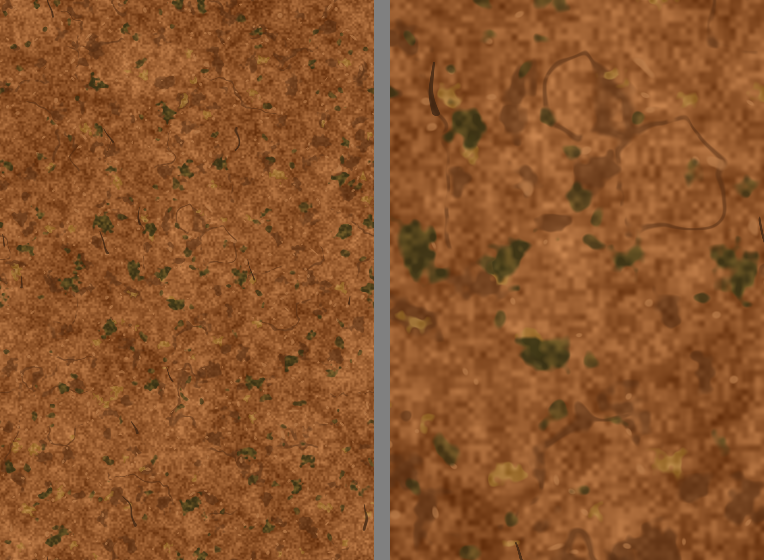
Left: the whole. Right: its middle third, enlarged.
A Shadertoy shader for this texture:

```glsl
// Dry red-brown soil seen from above, with sparse green clumps, straw tufts,
// pebbles, twigs and hairline cracks. Layers of wrapping value noise form the
// ground; jittered cell grids scatter the rest. Everything wraps over TILE.

const vec2 TILE = vec2(2.0, 3.0);            // canvas size in ground units
const vec3 EARTH = vec3(0.565, 0.333, 0.163);
const vec3 TONE_STEP = vec3(0.078, 0.066, 0.051);
const vec3 HUMUS = vec3(0.31, 0.17, 0.075);
const vec3 LEAF_DARK = vec3(0.20, 0.19, 0.075);
const vec3 LEAF_OLIVE = vec3(0.43, 0.36, 0.15);
const vec3 STRAW = vec3(0.68, 0.51, 0.23);
const vec3 PEBBLE = vec3(0.75, 0.51, 0.31);
const vec3 TWIG = vec3(0.23, 0.14, 0.07);
const float BROAD = 1.2;                     // tone contrast by feature size
const float MEDIUM = 1.3;
const float FINE = 1.9;
const float GRAIN = 2.3;
const float TWIG_WIDTH = 0.006;

vec3 hash3(vec2 cell, float seed) {
    uvec3 v = uvec3(cell, seed) * 1664525u + 1013904223u;
    v.x += v.y * v.z; v.y += v.z * v.x; v.z += v.x * v.y;
    v ^= v >> 16u;
    v.x += v.y * v.z; v.y += v.z * v.x; v.z += v.x * v.y;
    return vec3(v >> 8u) / 16777216.0;
}

// Value noise centred on zero; freq is a whole number of cells per unit
float noise(vec2 p, float freq) {
    vec2 g = p * freq, id = floor(g), f = g - id;
    vec2 period = TILE * freq;
    f = f * f * (3.0 - 2.0 * f);
    float a = hash3(mod(id, period), freq).x;
    float b = hash3(mod(id + vec2(1, 0), period), freq).x;
    float c = hash3(mod(id + vec2(0, 1), period), freq).x;
    float d = hash3(mod(id + vec2(1, 1), period), freq).x;
    return mix(mix(a, b, f.x), mix(c, d, f.x), f.y) - 0.5;
}

// Soft blobs of the given radius in units; ragged offsets their outline
float scatter(vec2 p, float cells, float density, float radius, float ragged, float seed) {
    vec2 g = p * cells, id = floor(g);
    float mask = 0.0;
    for (int y = -1; y <= 1; y++)
    for (int x = -1; x <= 1; x++) {
        vec2 cell = id + vec2(x, y);
        vec3 r = hash3(mod(cell, TILE * cells), seed);
        if (r.z > density) continue;
        float size = radius * cells * mix(0.5, 1.0, r.z / density);
        float d = length(g - cell - r.xy) / size + ragged;
        mask = max(mask, 1.0 - smoothstep(0.45, 1.0, d));
    }
    return mask;
}

// Thin tapering sticks, mostly upright or leaning to the left
float twigs(vec2 p, float cells, float density, float pixel) {
    vec2 g = p * cells, id = floor(g);
    float mask = 0.0;
    for (int y = -1; y <= 1; y++)
    for (int x = -1; x <= 1; x++) {
        vec2 cell = id + vec2(x, y);
        vec3 r = hash3(mod(cell, TILE * cells), 201.0);
        if (r.z > density) continue;
        vec3 shape = hash3(mod(cell, TILE * cells), 202.0);
        vec2 stick = vec2(mix(-0.8, 0.25, shape.x), 1.0) * mix(0.15, 0.36, shape.y);
        vec2 q = g - cell - r.xy;
        float along = clamp(dot(q, stick) / dot(stick, stick), 0.0, 1.0);
        float d = length(q - stick * along) / cells;
        float width = TWIG_WIDTH * mix(1.0, 0.4, along);
        mask = max(mask, 1.0 - smoothstep(width - 0.5 * pixel, width + 0.5 * pixel, d));
    }
    return mask;
}

void mainImage(out vec4 fragColor, in vec2 fragCoord) {
    vec2 p = fragCoord / iResolution.xy * TILE;
    float pixel = TILE.y / iResolution.y;
    vec2 warped = p + 0.05 * vec2(noise(p, 13.0), noise(p, 14.0));
    float fine = noise(warped, 31.0);
    float leaf = noise(p, 66.0);
    float grain = noise(p, 90.0);

    // Ground tone
    float tone = 0.15 + BROAD * noise(warped, 3.0) + MEDIUM * noise(warped, 9.0)
               + FINE * fine + GRAIN * grain;
    vec3 color = EARTH + TONE_STEP * tone;

    // Dark humus specks and broken cracks
    float ragged = 1.1 * fine + 0.9 * leaf;
    float humus = scatter(warped, 9.0, 0.38, 0.05, ragged, 211.0);
    color = mix(color, HUMUS, 0.48 * humus);
    float ridge = abs(noise(warped, 6.0) + 0.12 * fine);
    float crack = (1.0 - smoothstep(0.008, 0.04, ridge))
                * smoothstep(0.04, 0.2, noise(p, 5.0) + 0.3 * leaf);
    color = mix(color, HUMUS, 0.5 * crack);

    // Pebbles and straw
    float pebbles = scatter(warped, 22.0, 0.16, 0.013, 0.5 * leaf, 221.0);
    color = mix(color, PEBBLE, 0.6 * pebbles);
    float straw = scatter(warped, 7.0, 0.22, 0.033, 1.2 * leaf + 0.8 * grain, 231.0);
    color = mix(color, STRAW + 0.2 * grain, 0.7 * straw);

    // Twigs beneath leafy clumps
    color = mix(color, TWIG, 0.75 * twigs(warped, 3.0, 0.32, pixel));
    float clumps = scatter(warped, 5.0, 0.3, 0.05, ragged, 241.0);
    float sprigs = scatter(warped, 12.0, 0.2, 0.025, 0.8 * ragged, 251.0);
    vec3 foliage = mix(LEAF_DARK, LEAF_OLIVE, clamp(0.4 + 1.2 * leaf + 0.7 * grain, 0.0, 1.0));
    color = mix(color, foliage, max(0.85 * clumps, 0.7 * sprigs));

    fragColor = vec4(clamp(color, 0.0, 1.0), 1.0);
}
```
